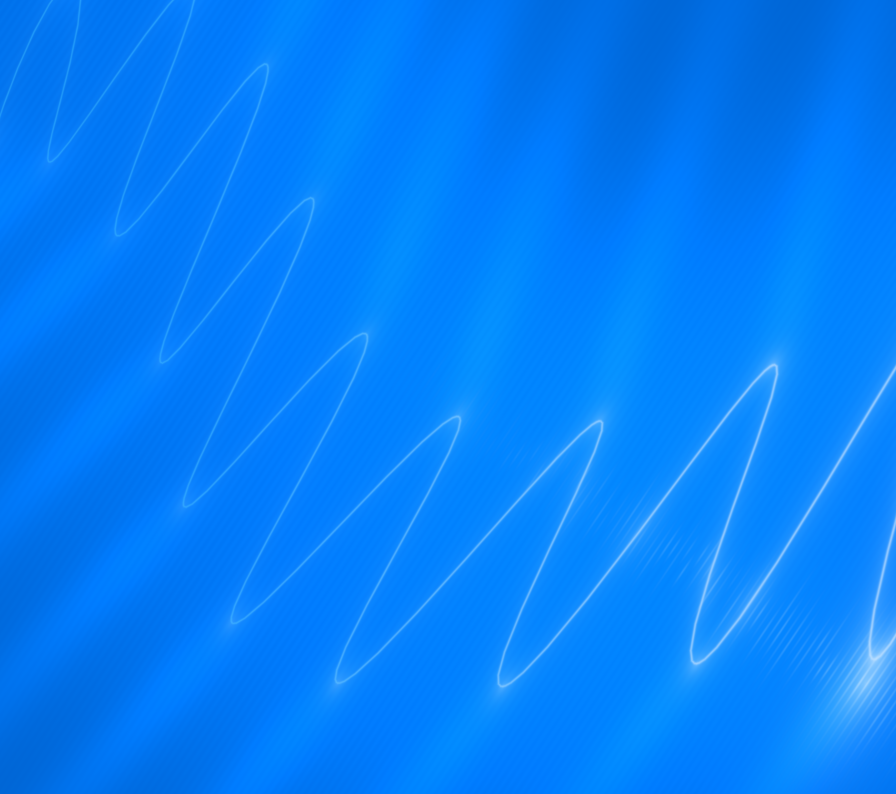
Write a Shadertoy shader that draws this background.

```glsl
// Blue backdrop with a glowing slanted wave, soft rays from its crests and fine ripples.

float hash(float n) {
    n = fract(n * 0.1031);
    n *= n + 33.33;
    return fract(n * (n + n));
}

// Lower envelope of the wave
vec2 trough(float u) {
    float lead = max(1.0 - u, 0.0);
    return vec2(-0.121 + 0.137 * u - 0.147 * sin(0.75 * (u - 2.45)) + 0.041 * lead * lead,
                0.656 - 0.0765 * u - 0.144 * sin(0.75 * (u - 2.4)));
}

// Upper envelope of the wave
vec2 crest(float u) {
    return vec2(0.062 + 0.140 * u - 0.115 * sin(0.75 * (u - 2.3)),
                0.862 - 0.0456 * u - 0.182 * sin(0.75 * (u - 2.5)));
}

// One swing between the envelopes per unit of t, with slower steps near the tips
vec2 wave(float t) {
    float u = t - 0.058 * sin(12.56637 * t);
    return mix(trough(u), crest(u), 0.5 - 0.5 * cos(6.28319 * u));
}

float segmentDistance(vec2 p, vec2 a, vec2 b) {
    vec2 ab = b - a;
    float h = clamp(dot(p - a, ab) / dot(ab, ab), 0.0, 1.0);
    return length(p - a - ab * h);
}

// Soft beam that starts at a tip and widens along its direction
float beam(vec2 offset, vec2 dir) {
    float along = dot(offset, dir);
    float across = (offset.x * dir.y - offset.y * dir.x) / (0.032 + 0.03 * max(along, 0.0));
    return exp(-across * across) * smoothstep(-0.1, 0.12, along) * exp(-1.2 * max(along, 0.0));
}

// Small flare stretched along the slant of the wave
float flare(vec2 offset, float size) {
    vec2 slant = vec2(0.53, 0.85);
    vec2 q = vec2(dot(offset, slant) * 0.45, offset.x * slant.y - offset.y * slant.x);
    return exp(-length(q) / size);
}

void mainImage(out vec4 fragColor, in vec2 fragCoord) {
    vec2 p = fragCoord / iResolution.y;
    float right = clamp(p.x / 1.13, 0.0, 1.0);

    // Light, beams and flares gathered from every tip
    float light = 0.0, beams = 0.0, flares = 0.0;
    for (int i = -1; i < 9; i++) {
        float k = float(i);
        vec2 top = p - crest(k + 0.5);
        vec2 low = p - trough(k);
        light += exp(-dot(top, top) * 18.0) + exp(-dot(low, low) * 18.0);
        beams += beam(top, normalize(vec2(mix(0.52, 0.22, k / 7.0), 1.0)));
        beams += beam(low, normalize(vec2(-1.0, -0.85 - 0.06 * k)));
        float strength = 0.12 + 0.4 * smoothstep(1.0, 8.0, k);
        flares += strength * (flare(top, 0.009) + flare(low, 0.009));
    }
    light = 1.0 - exp(-0.5 * light);

    // Blue ground
    float shade = light * mix(0.42, 1.08, smoothstep(0.0, 0.8, right)) + 0.35 * beams;
    shade = clamp(0.04 + 1.03 * shade, 0.0, 1.1);
    vec3 color = vec3(0.02 * smoothstep(0.8, 1.1, shade),
                      mix(0.385, 0.56, shade), min(0.81 + 0.33 * shade, 1.0));

    // Fine hatching along the slant
    float stripe = dot(p, vec2(0.83, -0.56)) / 0.0085;
    color += vec3(0.002, 0.007, 0.007) * cos(6.28319 * stripe) * (0.2 + light);

    // Broken ripples along a falling diagonal
    float cell = floor(stripe);
    float ridge = pow(0.5 + 0.5 * cos(6.28319 * (stripe - 0.5)), 3.0);
    float path = p.y - (0.544 - 0.667 * (p.x - 0.485));
    float reach = 0.018 + 0.05 * right * hash(cell + 7.0);
    float drift = (path + 0.05 * (hash(cell + 31.0) - 0.5)) / reach;
    float ripples = ridge * exp(-drift * drift) * (0.3 + 0.7 * hash(cell));
    ripples *= smoothstep(0.4, 1.05, p.x);

    // Distance to the wave
    float d = 1e3;
    vec2 last = wave(-1.0);
    for (int i = 1; i <= 240; i++) {
        vec2 next = wave(-1.0 + float(i) / 24.0);
        d = min(d, segmentDistance(p, last, next));
        last = next;
    }

    // Thin bright line, with a halo strongest where it meets the ripples
    float width = max(mix(0.0012, 0.0019, right), 0.65 / iResolution.y);
    float line = exp(-d * d / (width * width));
    float meeting = exp(-path * path * 300.0) * smoothstep(0.5, 0.95, p.x);
    float halo = exp(-d / 0.011) * (mix(0.05, 0.26, right * right) + 0.25 * meeting);
    halo += 0.09 * exp(-d / 0.04) * right * right;
    vec3 lineColor = mix(vec3(0.2, 0.7, 1.0), vec3(0.7, 0.85, 1.0), smoothstep(0.1, 0.8, right));
    color = mix(color, vec3(0.52, 0.77, 1.0), clamp(halo + flares + 0.35 * ripples, 0.0, 0.85));
    color = mix(color, lineColor, line * mix(0.5, 0.72, right));

    // White burst in the lower right
    float burst = flare(p - vec2(1.09, 0.14), 0.026) * (0.75 + 0.25 * ridge);
    color = mix(color, vec3(0.85, 0.94, 1.0), 0.75 * burst);

    fragColor = vec4(clamp(color, 0.0, 1.0), 1.0);
}
```
